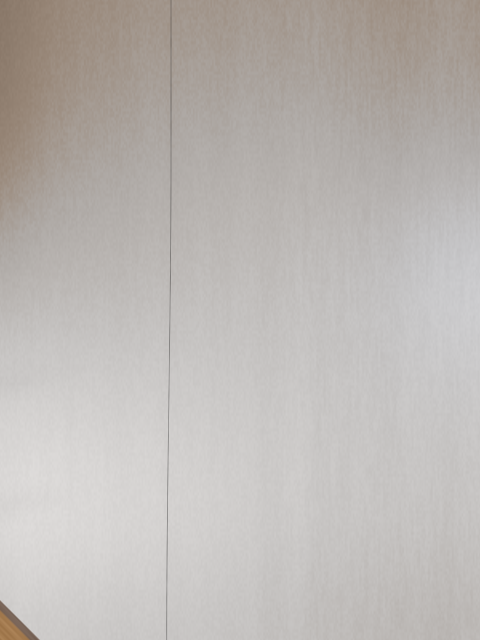
This texture is drawn by a WebGL 2 fragment shader. Its source:

```glsl
#version 300 es
precision highp float;
// Pale wood-grain panel with a thin vertical seam, soft daylight and a wooden corner trim.

uniform vec2 u_resolution;
out vec4 fragColor;

float hash(vec2 cell) {
    vec3 q = fract(vec3(cell.xyx) * 0.1031);
    q += dot(q, q.yzx + 33.33);
    return fract((q.x + q.y) * q.z);
}

// Value noise centred on zero, range -0.5 to 0.5
float noise(vec2 p) {
    vec2 i = floor(p), f = fract(p);
    f = f * f * (3.0 - 2.0 * f);
    float low = mix(hash(i), hash(i + vec2(1.0, 0.0)), f.x);
    float high = mix(hash(i + vec2(0.0, 1.0)), hash(i + vec2(1.0, 1.0)), f.x);
    return mix(low, high, f.y) - 0.5;
}

float glow(vec2 uv, vec2 centre, vec2 radius) {
    vec2 d = (uv - centre) / radius;
    return exp(-dot(d, d));
}

// Broad light: dim above, bright at the lower left and at the right edge
float lightTone(vec2 uv) {
    float tone = mix(0.79, 0.625, smoothstep(0.2, 1.1, uv.y));
    tone -= 0.02 * (1.0 - smoothstep(0.0, 0.2, uv.y));
    tone -= 0.10 * exp(-uv.x / 0.13) * smoothstep(0.38, 0.85, uv.y);
    tone += 0.07 * glow(uv, vec2(0.04, 0.22), vec2(0.42, 0.23));
    tone += 0.065 * glow(uv, vec2(1.02, 0.57), vec2(0.24, 0.17));
    tone += 0.02 * glow(uv, vec2(0.55, 0.7), vec2(0.3, 0.3));
    tone -= 0.04 * glow(uv, vec2(1.05, 0.0), vec2(0.45, 0.25));
    return tone;
}

// Faint slanted shadow falling in from the left
float shadowBand(vec2 uv, float height) {
    float d = uv.y - height - 0.12 * uv.x;
    return exp(-d * d / 0.0004) * (1.0 - smoothstep(0.02, 0.2, uv.x));
}

// Faint tall bands under short fibres and fine speckle
float woodGrain(vec2 p) {
    float bands = 0.012 * noise(p * vec2(26.0, 0.8));
    float streaks = 0.008 * noise(p * vec2(90.0, 3.0) + 17.0);
    float fibres = 0.013 * noise(p * vec2(270.0, 30.0) + 41.0);
    float speckle = 0.020 * noise(p * vec2(400.0, 210.0) + 73.0);
    float figure = 0.6 + 0.6 * smoothstep(0.35, 0.5, p.x);
    return bands + speckle + figure * (streaks + fibres);
}

// Darker tones turn brown, lighter ones stay nearly neutral
vec3 panelColour(float tone) {
    float warmth = 1.0 - smoothstep(0.58, 0.70, tone);
    float neutral = smoothstep(0.70, 0.79, tone);
    vec3 loss = mix(vec3(0.0, 0.018, 0.032), vec3(0.0, 0.009, 0.015), neutral);
    return vec3(tone) - loss - warmth * vec3(0.0, 0.05, 0.095);
}

// Hairline that leans slightly to the right as it rises
float seamMask(vec2 p, float pixel) {
    float centre = mix(0.2605, 0.2672, smoothstep(0.0, 0.75, p.y));
    float halfWidth = 0.0006;
    float coverage = clamp(0.5 + (halfWidth - abs(p.x - centre)) / pixel, 0.0, 1.0);
    return min(coverage, 2.0 * halfWidth / pixel);
}

// Diagonal trim: a dull brown edge around honey-coloured wood
vec3 addTrim(vec3 colour, vec2 p, float pixel) {
    float depth = (0.062 - p.x - p.y) * 0.7071;
    float along = (p.x - p.y) * 0.7071;
    float streak = noise(vec2(along * 20.0, depth * 300.0));
    vec3 edge = vec3(0.46, 0.38, 0.33) + 0.06 * streak;
    vec3 honey = vec3(0.64, 0.48, 0.31) + 0.08 * streak;
    vec3 wood = mix(edge, honey, smoothstep(0.009, 0.013, depth));
    return mix(colour, wood, smoothstep(-pixel, pixel, depth));
}

void main() {
    vec2 uv = gl_FragCoord.xy / u_resolution;
    vec2 p = gl_FragCoord.xy / u_resolution.y;
    float pixel = 1.0 / u_resolution.y;

    // Panel
    float tone = lightTone(uv) + woodGrain(p);
    tone -= 0.018 * (shadowBand(uv, 0.40) + shadowBand(uv, 0.21));
    vec3 colour = panelColour(tone);
    colour += vec3(-0.008, 0.0, 0.014) * glow(uv, vec2(1.0, 0.57), vec2(0.25, 0.2));

    // Seam and trim
    float seamDepth = 0.75 + 0.25 * noise(vec2(3.0, p.y * 60.0));
    colour = mix(colour, colour * 0.5, seamMask(p, pixel) * seamDepth);
    colour = addTrim(colour, p, pixel);

    fragColor = vec4(colour, 1.0);
}
```
